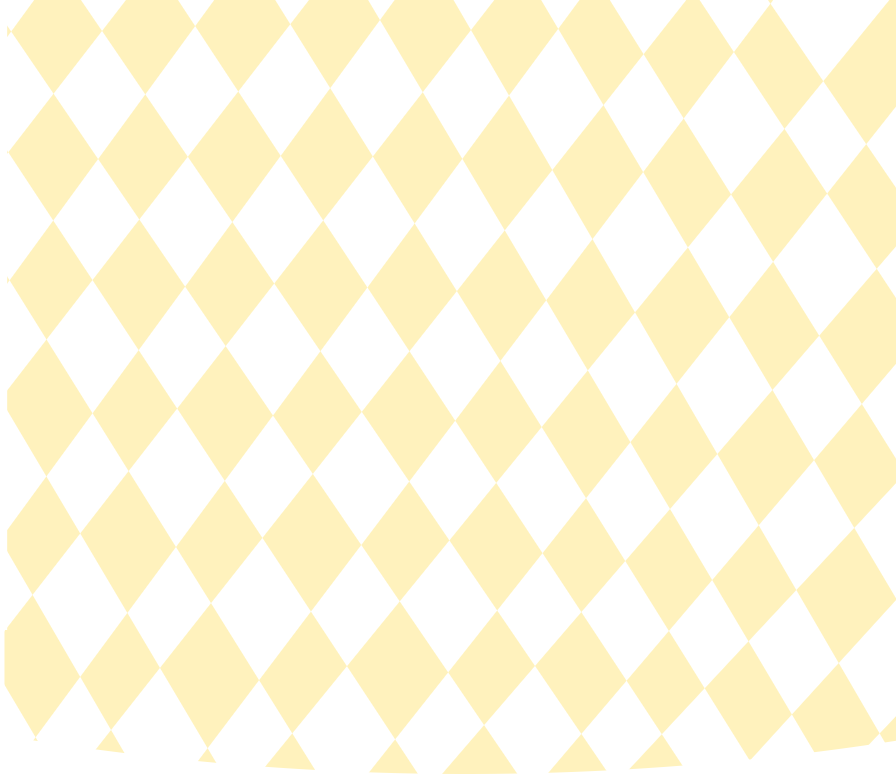
Write a WebGL 1 fragment shader that draws this pattern.

```glsl
precision highp float;
// Cream and white harlequin diamonds with a clear left margin and a bowed hem.
// Two families of nearly parallel slanted lines cross; each line flips the sign
// of the field, and drifting pitch and slant make the diamonds uneven.

uniform vec2 u_resolution;

const float TAU = 6.2831853;
const float PIVOT_Y = 0.4167;  // height at which line positions are measured
const vec3 CREAM = vec3(1.0, 0.95, 0.74);
const vec3 WHITE = vec3(1.0);

// Signed side of a slanted line, -1 to 1, softened over one pixel.
float lineSide(vec2 p, float position, float slant, float pixel) {
  float offset = p.x - position - slant * (p.y - PIVOT_Y);
  float distanceToLine = offset / sqrt(1.0 + slant * slant);
  return clamp(2.0 * distanceToLine / pixel, -1.0, 1.0);
}

float wave(float index, float peak, float period) {
  return cos(TAU * (index - peak) / period);
}

// Lines falling to the right: x is the position, y the slant.
vec2 fallingLine(float i) {
  float alternate = 1.0 - 2.0 * mod(i, 2.0);
  float position = 0.3704 + 0.09635 * (i - 5.0) + 0.0065 * wave(i, 6.0, 7.0);
  position += 0.0065 * alternate * smoothstep(8.0, 11.0, i);
  return vec2(position, 0.633 + 0.052 * wave(i, 4.5, 9.0));
}

// Lines rising to the right: paired spacing, fanning out towards the right.
vec2 risingLine(float j) {
  float odd = mod(j, 2.0);
  float cube = j * j * j;
  float position = -0.0651 + 0.10026 * j + 0.0000534 * cube;
  position += odd * (0.0018 * j - 0.0143);
  float fan = clamp(0.00012 * cube, 0.0, 0.18);
  return vec2(position, -(0.73 + 0.043 * odd + fan));
}

// Positive inside cream diamonds, negative inside white ones.
float diamondField(vec2 p, float pixel) {
  float field = 1.0;
  for (int n = 0; n < 15; n++) {
    vec2 falling = fallingLine(float(n) - 1.0);
    field *= lineSide(p, falling.x, falling.y, pixel);
  }
  for (int n = 0; n < 16; n++) {
    vec2 rising = risingLine(float(n) - 2.0);
    field *= lineSide(p, rising.x, rising.y, pixel);
  }
  return field;
}

float coverage(float signedDistance, float pixel) {
  return clamp(signedDistance / pixel + 0.5, 0.0, 1.0);
}

// Printed area: left margin, slightly wider low down, and a bowed lower hem.
float printedArea(vec2 p, float height, float pixel) {
  float margin = mix(0.008, 0.005, step(0.703, p.y));
  float fromCentre = p.x - 0.52;
  float hem = height - 0.161 * fromCentre * fromCentre;
  return coverage(p.x - margin, pixel) * coverage(hem - p.y, pixel);
}

void main() {
  // Canvas width is one unit; y runs down from the top edge.
  float pixel = 1.0 / u_resolution.x;
  float height = u_resolution.y * pixel;
  vec2 p = vec2(gl_FragCoord.x * pixel, height - gl_FragCoord.y * pixel);

  float cream = 0.5 + 0.5 * diamondField(p, pixel);
  cream *= printedArea(p, height, pixel);
  gl_FragColor = vec4(mix(WHITE, CREAM, cream), 1.0);
}
```
